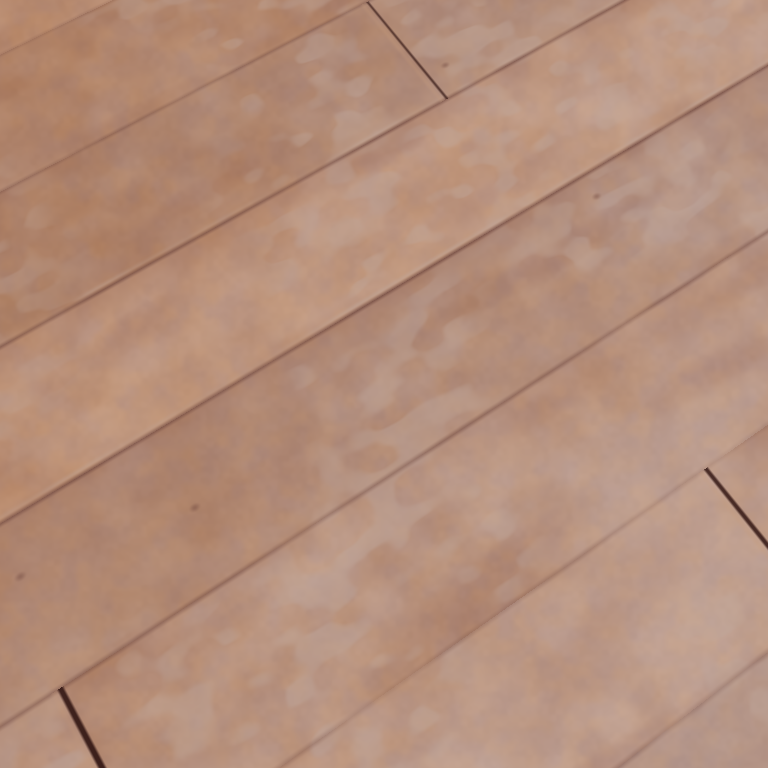
This texture is drawn by a WebGL 1 fragment shader. Its source:

```glsl
precision highp float;

uniform vec2 u_resolution;

const float BOARD_LENGTH = 3.33;
const float BOARD_STAGGER = 0.82;
const float BOARD_WIDTH = 0.164;

const vec3 WARM_WOOD = vec3(0.690, 0.510, 0.405);
const vec3 PALE_WOOD = vec3(0.735, 0.610, 0.550);
const vec3 RED_WOOD = vec3(0.600, 0.420, 0.350);
const vec3 GOLD_WOOD = vec3(0.780, 0.610, 0.480);
const vec3 SCUFF = vec3(0.750, 0.660, 0.620);
const vec3 SEAM = vec3(0.420, 0.265, 0.235);
const vec3 GAP = vec3(0.220, 0.110, 0.095);

float hash(vec2 p) {
  return fract(sin(dot(p, vec2(127.1, 311.7))) * 43758.5);
}

// Smooth cellular noise: nearby cell values blended by distance
float cells(vec2 p) {
  vec2 base = floor(p);
  float total = 0.0;
  float weights = 0.0;
  for (int y = -1; y <= 1; y++) {
    for (int x = -1; x <= 1; x++) {
      vec2 id = base + vec2(float(x), float(y));
      vec2 site = id + 0.2 + 0.6 * vec2(hash(id), hash(id + 17.3));
      vec2 d = p - site;
      float w = exp(-3.5 * dot(d, d));
      total += w * hash(id + 41.7);
      weights += w;
    }
  }
  return total / weights;
}

// Sparse dark knots, at most one per cell
float knots(vec2 p) {
  vec2 id = floor(p);
  vec2 site = 0.3 + 0.4 * vec2(hash(id + 3.1), hash(id + 8.6));
  float d = length((fract(p) - site) * vec2(0.7, 1.3));
  return step(0.8, hash(id + 5.9)) * (1.0 - smoothstep(0.0, 0.03, d));
}

float stroke(float d, float halfWidth, float blur) {
  return 1.0 - smoothstep(halfWidth - blur, halfWidth + blur, abs(d));
}

// x runs along the boards, y counts boards across; both recede in perspective
vec2 floorPlane(vec2 p, float depth) {
  float along = p.x - 0.66 * p.y;
  float across = (p.y + 0.4856 * p.x - 0.0716) / BOARD_WIDTH;
  return vec2(along, across) / depth;
}

float seamStrength(float seam, float along) {
  float wear = cells(vec2(along * 14.0, seam * 5.0)) - 0.5;
  return 0.54 + 0.28 * cos((seam - 2.7) * 1.2) + 0.3 * wear;
}

vec3 woodColor(vec2 plane, float row, float board, vec2 p) {
  vec2 grain = vec2(plane.x, plane.y * BOARD_WIDTH) + vec2(board * 7.0, row * 3.0);
  float tone = sin(2.4 * (row - 2.0) + 1.7) + 0.5 * (hash(vec2(row, board)) - 0.5);
  float cloud = cells(grain * vec2(4.0, 8.0)) - 0.5;
  float streak = cells(grain * vec2(5.0, 30.0) + 9.0) - 0.5;
  float mottle = cells(grain * vec2(24.0, 34.0)) - 0.5;
  float fine = cells(p * 60.0) - 0.5;
  float speckle = cells(p * 130.0 + 4.0) - 0.5;

  // Haze grows toward the lower right
  float haze = -0.02 + 0.75 * p.x + 0.32 * p.y + 0.5 * cloud + 0.3 * mottle;
  vec3 color = mix(WARM_WOOD, PALE_WOOD, clamp(haze, 0.0, 1.0));
  color += vec3(0.026, 0.024, 0.019) * tone;
  color = mix(color, RED_WOOD, 0.32 * smoothstep(0.0, 0.5, streak - 0.3 * cloud));
  color += vec3(0.03, 0.03, 0.026) * mottle + 0.018 * speckle;
  return color + vec3(0.035, 0.016, -0.026) * fine;
}

void main() {
  vec2 uv = gl_FragCoord.xy / u_resolution;
  vec2 p = vec2(uv.x, 1.0 - uv.y);
  float pixel = 1.0 / min(u_resolution.x, u_resolution.y);
  float depth = 1.0 + 0.353 * p.y - 0.016 * p.x;
  vec2 plane = floorPlane(p, depth);

  // Board lookup with staggered ends
  float row = floor(plane.y);
  float inRow = plane.y - row;
  float end = plane.x - 0.48 - BOARD_STAGGER * (row - 1.0);
  float board = floor(end / BOARD_LENGTH);
  float joint = mod(end + 0.5 * BOARD_LENGTH, BOARD_LENGTH) - 0.5 * BOARD_LENGTH;
  vec3 color = woodColor(plane, row, board, p);

  // Faint scuffs and knots
  vec2 surface = vec2(plane.x, plane.y * BOARD_WIDTH);
  float scuffArea = smoothstep(0.5, 0.75, cells(surface * 5.0 + 2.7));
  float scuff = scuffArea * smoothstep(0.5, 0.8, cells(surface * vec2(28.0, 65.0) + 6.0));
  color = mix(color, SCUFF, 0.4 * scuff);
  color = mix(color, SEAM, 0.4 * knots(surface * 4.5));

  // Soft shade below each seam and golden wear above it
  float above = seamStrength(row, plane.x);
  float below = seamStrength(row + 1.0, plane.x);
  color = mix(color, RED_WOOD, 0.55 * above * above * exp(-8.0 * inRow));
  color = mix(color, GOLD_WOOD, 0.4 * below * below * exp(-8.0 * (1.0 - inRow)));

  // Blurred seams with a thin lit lip on the strongest
  float seam = floor(plane.y + 0.5);
  float offset = plane.y - seam;
  float strength = seamStrength(seam, plane.x);
  float seamPixel = pixel / (BOARD_WIDTH * depth);
  float lip = stroke(offset + 0.032, 0.01, seamPixel + 0.01);
  color = mix(color, SCUFF, 0.45 * lip * smoothstep(0.6, 0.95, strength));
  color = mix(color, SEAM, 0.85 * strength * stroke(offset, 0.01, seamPixel + 0.012));

  // Dark gaps at board ends, wider toward the front
  float gapHalf = 0.0018 + 0.0018 * p.y;
  color = mix(color, GOLD_WOOD, 0.25 * stroke(joint + 0.009, 0.003, pixel + 0.002));
  color = mix(color, GAP, (0.72 + 0.25 * p.y) * stroke(joint, gapHalf, pixel + 0.0008));

  gl_FragColor = vec4(clamp(color, 0.0, 1.0), 1.0);
}
```
